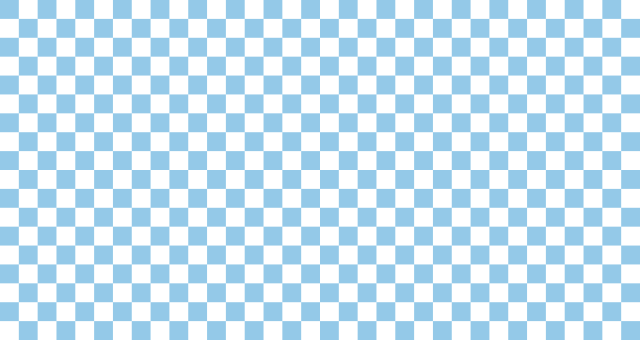
Reproduce this pattern procedurally as a WebGL 2 fragment shader.

```glsl
#version 300 es
precision highp float;
// Sky blue and white checkerboard, 17 by 9 repeats of a two-by-two block of cells.
// Each axis gives a smooth +1/-1 stripe wave; the product of the two waves
// picks the colour. Whole repeats make it tile without a seam.

uniform vec2 u_resolution;
out vec4 outColor;

const vec2 REPEATS = vec2(17.0, 9.0);
const vec3 SKY_BLUE = vec3(0.58, 0.79, 0.91);
const vec3 WHITE = vec3(1.0);

// Square wave over cell coordinates: +1 in even cells, -1 in odd ones,
// with a linear ramp of the given width centred on every cell edge.
vec2 stripeWave(vec2 cellPos, vec2 rampWidth) {
    vec2 offset = fract(cellPos);
    vec2 edgeDistance = min(offset, 1.0 - offset);
    vec2 side = 1.0 - 2.0 * mod(floor(cellPos), 2.0);
    return side * clamp(2.0 * edgeDistance / rampWidth, 0.0, 1.0);
}

// Blue coverage: 0 where both stripes agree, 1 where they differ.
float checkerCoverage(vec2 cellPos, vec2 rampWidth) {
    vec2 wave = stripeWave(cellPos, rampWidth);
    return 0.5 - 0.5 * wave.x * wave.y;
}

void main() {
    vec2 uv = gl_FragCoord.xy / u_resolution;
    vec2 cells = 2.0 * REPEATS;
    vec2 pixelInCells = cells / u_resolution;

    // The lower left cell is white, the upper left one blue.
    float blue = checkerCoverage(uv * cells, pixelInCells);
    outColor = vec4(mix(WHITE, SKY_BLUE, blue), 1.0);
}
```
